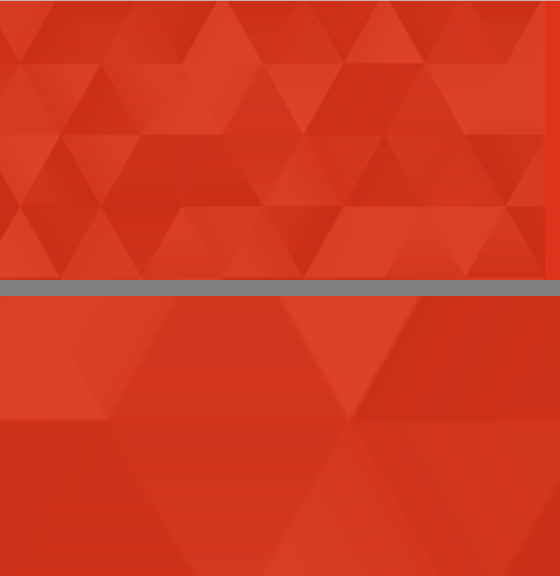
Top: the whole. Bottom: its middle third, enlarged.
Give the GLSL for this background, as a Shadertoy shader.

```glsl
// Red wall of softly shaded triangles, with a plain strip at right and a pale line on top
#define SIDE 0.289          // triangle base, in canvas heights
#define ROW 0.2552          // height of a triangle row
#define ORIGIN vec2(0.216, 0.008)
#define BLUR 0.004          // half width of the soft edges
#define SHADOW 0.38         // strongest shading inside a triangle
#define SEAM 0.07           // darkening along the row seams
#define STRIP 0.052         // width of the right strip
#define TOP_LINE 0.0035     // thickness of the top line
#define DARK vec3(0.795, 0.180, 0.085)
#define LIGHT vec3(0.868, 0.258, 0.158)
#define STRIP_COLOR vec3(0.880, 0.200, 0.110)
#define LINE_COLOR vec3(0.820, 0.690, 0.670)

// Three random values for one triangle
vec3 hash33(vec3 p) {
    p = fract(p * vec3(0.1031, 0.1030, 0.0973));
    p += dot(p, p.yxz + 33.33);
    return fract((p.xxy + p.yxx) * p.zyx);
}

// Distance to left or right, horizontal and slanted side, as a share of the height
vec3 sideDistances(vec2 q, float down) {
    vec3 up = vec3(q, 1.0 - q.x - q.y);
    return mix(up, vec3(1.0 - q, q.x + q.y - 1.0), down);
}

// Lightness of one triangle: a flat level plus a fade away from one side
float triangleShade(vec2 lattice, vec2 cell, float down) {
    vec3 rnd = hash33(vec3(cell + 41.0, down * 7.0 + 3.0));
    vec3 d = clamp(sideDistances(lattice - cell, down), 0.0, 1.0);
    float fade = smoothstep(0.0, 0.7, d[int(min(rnd.y * 3.0, 2.0))]);
    float level = floor(rnd.x * 4.0) / 3.0;
    return mix(0.12, 0.88, level) + SHADOW * rnd.z * (fade - 0.5);
}

void mainImage(out vec4 fragColor, in vec2 fragCoord) {
    vec2 p = fragCoord / iResolution.y;
    float aspect = iResolution.x / iResolution.y;
    float pixel = 1.0 / iResolution.y;

    // Skewed lattice: every cell holds one upright and one inverted triangle
    vec2 lattice = (p - ORIGIN) / vec2(SIDE, ROW);
    lattice.x -= 0.5 * lattice.y;
    vec2 cell = floor(lattice);
    vec2 q = lattice - cell;
    float down = step(1.0, q.x + q.y);
    float facing = 2.0 * down - 1.0;

    // Blend with the three neighbours across the sides
    vec3 d = sideDistances(q, down) * ROW;
    vec3 blend = 0.5 * (1.0 - smoothstep(0.0, max(BLUR, pixel), d));
    float own = triangleShade(lattice, cell, down);
    float shade = own;
    for (int i = 0; i < 3; i++) {
        vec2 stepTo = facing * vec2(float(i == 0), float(i == 1));
        float other = triangleShade(lattice, cell + stepTo, 1.0 - down);
        shade += blend[i] * (other - own);
    }

    // Faint seam between rows
    float seamDistance = min(q.y, 1.0 - q.y) * ROW;
    shade -= SEAM * (1.0 - smoothstep(0.0, 2.0 * BLUR, seamDistance));
    vec3 color = mix(DARK, LIGHT, clamp(shade, 0.0, 1.0));

    // Right strip and top line
    float strip = smoothstep(-pixel, pixel, p.x - aspect + STRIP);
    color = mix(color, STRIP_COLOR, strip);
    float line = smoothstep(-0.5 * pixel, 0.5 * pixel, p.y - 1.0 + TOP_LINE);
    color = mix(color, LINE_COLOR, line);

    fragColor = vec4(color, 1.0);
}
```
